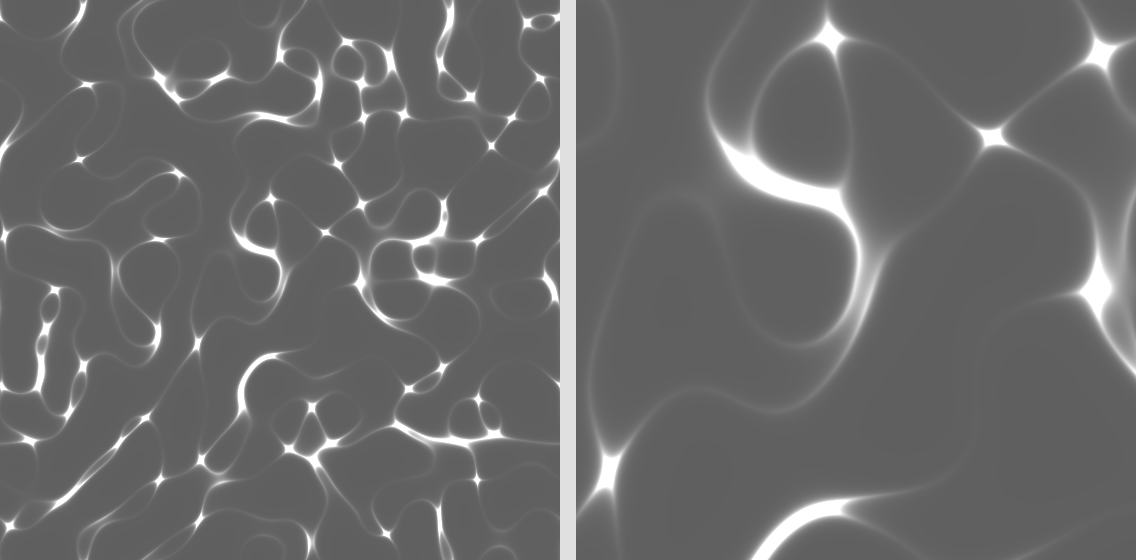
Left, the full canvas; right, a detail of the centre.
Write a Shadertoy shader that draws this texture.

```glsl
#define CELLS 7.0          // noise cells per tile side
#define BASE_GREY 0.374    // flat background
#define GLOW_GAIN 5.6      // strength where two ridges cross
#define GLOW_POWER 2.3     // how fast light fades off a ridge
#define RIDGE_WIDTH 0.035  // ridge half width in noise units
#define CREST_ROUND 0.008  // softens the crest of each ridge
#define SEED_A 11u
#define SEED_B 47u

// Integer hash of a lattice point, 0 to 1
float hash(ivec2 cell, uint seed) {
    uint h = uint(cell.x) * 1597u + uint(cell.y) * 51749u + seed * 7919u;
    h = (h ^ (h >> 15)) * 73244475u;
    h = (h ^ (h >> 13)) * 73244475u;
    h ^= h >> 16;
    return float(h & 65535u) / 65536.0;
}

// Slope contribution of one wrapped lattice corner
float corner(vec2 cell, vec2 offset, vec2 local, uint seed) {
    float angle = 6.28319 * hash(ivec2(mod(cell + offset, CELLS)), seed);
    return dot(vec2(cos(angle), sin(angle)), local - offset);
}

// Gradient noise that repeats every CELLS units
float wrappedNoise(vec2 p, uint seed) {
    vec2 cell = floor(p);
    vec2 f = p - cell;
    vec2 blend = f * f * f * (f * (f * 6.0 - 15.0) + 10.0);
    float low = mix(corner(cell, vec2(0, 0), f, seed),
                    corner(cell, vec2(1, 0), f, seed), blend.x);
    float high = mix(corner(cell, vec2(0, 1), f, seed),
                     corner(cell, vec2(1, 1), f, seed), blend.x);
    return mix(low, high, blend.y);
}

// Falloff away from the zero contour of a noise field
float ridge(float n) {
    float distanceOff = sqrt(n * n + CREST_ROUND * CREST_ROUND) - CREST_ROUND;
    return pow(1.0 + distanceOff / RIDGE_WIDTH, -GLOW_POWER);
}

void mainImage(out vec4 fragColor, in vec2 fragCoord) {
    vec2 p = fragCoord / iResolution.xy * CELLS;

    // Light gathers where the contours of two fields meet or run together
    float ridgeA = ridge(wrappedNoise(p, SEED_A));
    float ridgeB = ridge(wrappedNoise(p + 0.5, SEED_B));
    float grey = BASE_GREY + GLOW_GAIN * ridgeA * ridgeB;

    fragColor = vec4(vec3(min(grey, 1.0)), 1.0);
}
```
